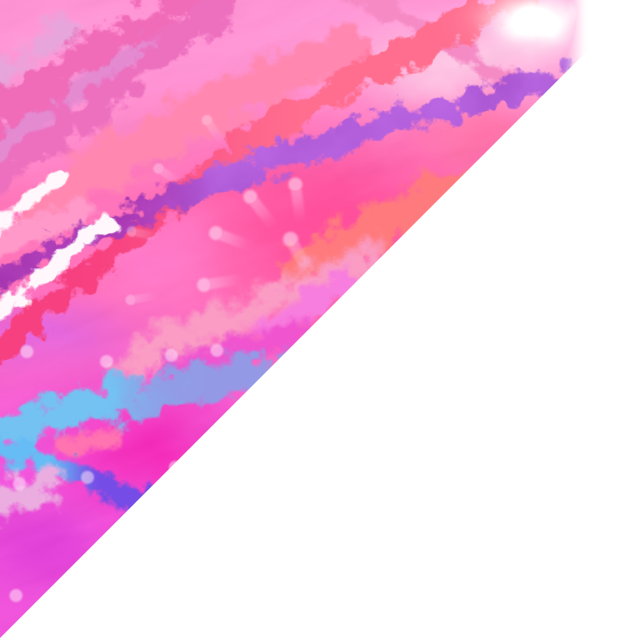
Give the GLSL for this background, as a three.js fragment shader.

```glsl
// Painted pink and violet brush strokes with light specks, cut by a white diagonal.
varying vec2 vUv;

float hash(vec2 p) {
  return fract(sin(dot(p, vec2(127.1, 311.7))) * 43758.5);
}

float noise(vec2 p) {
  vec2 i = floor(p), f = fract(p);
  f = f * f * (3.0 - 2.0 * f);
  float low = mix(hash(i), hash(i + vec2(1.0, 0.0)), f.x);
  float high = mix(hash(i + vec2(0.0, 1.0)), hash(i + 1.0), f.x);
  return mix(low, high, f.y);
}

float fbm(vec2 p) {
  float sum = 0.0, amp = 0.53;
  for (int i = 0; i < 4; i++) {
    sum += amp * noise(p);
    p = p * 2.03 + 7.1;
    amp *= 0.5;
  }
  return sum;
}

float blob(vec2 p, vec2 center, vec2 radius) {
  vec2 d = (p - center) / radius;
  return exp(-dot(d, d));
}

// Mask of a bowed stroke from a to b; grain frays its edge.
float stroke(vec2 p, vec2 a, vec2 b, float bow, float width, float soft, float grain) {
  float len = length(b - a);
  vec2 dir = (b - a) / len;
  vec2 q = vec2(dot(p - a, dir), dot(p - a, vec2(-dir.y, dir.x)));
  float t = clamp(q.x / len, 0.0, 1.0);
  float d = length(vec2(q.x - t * len, q.y - bow * 4.0 * t * (1.0 - t)));
  return 1.0 - smoothstep(-soft, soft, d - width + grain * min(width, 0.025) * 1.5);
}

// Soft speck with a fading tail that points to the burst center.
float comet(vec2 p, vec2 head, vec2 center, float size) {
  vec2 dir = normalize(center - head);
  vec2 q = vec2(dot(p - head, dir), dot(p - head, vec2(-dir.y, dir.x)));
  float core = 1.0 - smoothstep(size * 0.6, size * 1.2, length(q));
  float tail = (1.0 - smoothstep(size * 0.4, size, abs(q.y))) * step(0.0, q.x);
  return max(core * 0.55, tail * 0.35 * (1.0 - smoothstep(0.0, size * 5.5, q.x)));
}

// Broad color fields under the strokes.
vec3 wash(vec2 p) {
  vec3 c = mix(vec3(0.95, 0.34, 0.87), vec3(1.0, 0.45, 0.72), smoothstep(0.25, 0.6, p.y));
  c = mix(c, vec3(1.0, 0.58, 0.83), smoothstep(0.62, 0.86, p.y - p.x * 0.12));
  c = mix(c, vec3(1.0, 0.31, 0.61), blob(p, vec2(0.51, 0.65), vec2(0.2, 0.12)));
  c = mix(c, vec3(1.0, 0.45, 0.66), blob(p, vec2(0.75, 0.79), vec2(0.09, 0.06)));
  c = mix(c, vec3(1.0, 0.48, 0.79), blob(p, vec2(0.24, 0.59), vec2(0.09, 0.08)));
  c = mix(c, vec3(0.89, 0.4, 0.86), blob(p, vec2(0.06, 0.47), vec2(0.12, 0.045)));
  c = mix(c, vec3(0.96, 0.18, 0.73), blob(p, vec2(0.24, 0.29), vec2(0.12, 0.08)));
  c = mix(c, vec3(0.88, 0.25, 0.84), blob(p, vec2(0.07, 0.14), vec2(0.12, 0.06)));
  return mix(c, vec3(1.0, 0.78, 0.9), blob(p, vec2(0.71, 0.9), vec2(0.16, 0.055)));
}

void main() {
  vec2 p = vUv;
  float grain = fbm(p * 42.0) * 2.0 - 1.0;
  float cloud = fbm(p * 13.0) - 0.5;
  vec3 c = wash(p + 0.05 * cloud);
  c += 0.05 * (fbm(vec2(p.x + p.y, p.y - p.x * 0.4) * vec2(6.0, 32.0)) - 0.5);

  // Faded strokes of the upper left
  c = mix(c, vec3(0.9, 0.65, 0.86), stroke(p, vec2(-0.02, 0.87), vec2(0.1, 0.95), 0.0, 0.02, 0.018, grain));
  c = mix(c, vec3(0.89, 0.54, 0.82), stroke(p, vec2(-0.02, 0.74), vec2(0.24, 0.93), 0.01, 0.032, 0.014, grain));
  c = mix(c, vec3(0.94, 0.42, 0.72), stroke(p, vec2(-0.01, 0.815), vec2(0.34, 1.01), 0.015, 0.025, 0.007, grain));
  c = mix(c, vec3(0.93, 0.44, 0.75), stroke(p, vec2(-0.01, 0.71), vec2(0.34, 0.99), 0.0, 0.024, 0.007, grain));
  c = mix(c, vec3(1.0, 0.53, 0.69), stroke(p, vec2(0.06, 0.67), vec2(0.55, 0.92), 0.02, 0.035, 0.014, grain));
  c = mix(c, vec3(1.0, 0.6, 0.79), stroke(p, vec2(-0.01, 0.615), vec2(0.14, 0.67), 0.0, 0.02, 0.01, grain));
  c = mix(c, vec3(0.96, 0.54, 0.77), stroke(p, vec2(0.55, 1.01), vec2(0.81, 0.86), 0.008, 0.014, 0.006, grain));

  // Crossing red and violet strokes
  vec3 red = mix(vec3(0.97, 0.25, 0.5), vec3(1.0, 0.43, 0.56), smoothstep(0.1, 0.5, p.x));
  c = mix(c, red, stroke(p, vec2(-0.01, 0.44), vec2(0.82, 1.01), 0.047, 0.021, 0.005, grain));
  vec3 violet = mix(vec3(0.68, 0.24, 0.72), vec3(0.7, 0.37, 0.86), smoothstep(0.2, 0.36, p.x));
  c = mix(c, violet + 0.12 * cloud, stroke(p, vec2(-0.01, 0.56), vec2(0.88, 0.873), 0.032, 0.02, 0.005, grain));

  // Orange, rose and orchid clouds beside the diagonal
  c = mix(c, vec3(1.0, 0.48, 0.49), stroke(p, vec2(0.47, 0.58), vec2(0.71, 0.7), 0.0, 0.032, 0.012, grain));
  c = mix(c, vec3(0.98, 0.61, 0.77), stroke(p, vec2(0.22, 0.43), vec2(0.57, 0.58), 0.008, 0.03, 0.018, grain));
  c = mix(c, vec3(0.97, 0.49, 0.87), stroke(p, vec2(0.42, 0.485), vec2(0.54, 0.55), 0.0, 0.024, 0.012, grain));
  c = mix(c, vec3(0.94, 0.33, 0.81), stroke(p, vec2(0.27, 0.415), vec2(0.47, 0.48), 0.0, 0.022, 0.015, grain));

  // Blue ribbons of the lower left
  vec3 sky = mix(vec3(0.45, 0.76, 0.95), vec3(0.58, 0.6, 0.9), smoothstep(0.12, 0.28, p.x + 0.2 * cloud));
  c = mix(c, sky, stroke(p, vec2(-0.01, 0.325), vec2(0.43, 0.415), 0.01, 0.029, 0.01, grain));
  c = mix(c, vec3(1.0, 0.45, 0.69), stroke(p, vec2(0.1, 0.3), vec2(0.16, 0.315), 0.0, 0.017, 0.01, grain));
  vec3 indigo = mix(vec3(0.4, 0.74, 0.96), vec3(0.46, 0.3, 0.9), smoothstep(0.07, 0.16, p.x));
  c = mix(c, indigo, stroke(p, vec2(-0.01, 0.3), vec2(0.23, 0.213), 0.006, 0.018, 0.007, grain));
  c = mix(c, vec3(0.92, 0.68, 0.88), stroke(p, vec2(-0.01, 0.215), vec2(0.08, 0.245), 0.0, 0.022, 0.012, grain));

  // White brush marks
  float marks = max(stroke(p, vec2(-0.01, 0.645), vec2(0.095, 0.728), 0.0, 0.012, 0.004, grain),
                    stroke(p, vec2(-0.01, 0.505), vec2(0.165, 0.655), 0.0, 0.014, 0.004, grain));
  c = mix(c, vec3(1.0, 0.97, 0.99), marks);

  // Two rings of specks around the burst, then a jittered grid below
  vec2 burst = vec2(0.48, 0.58);
  float light = comet(p, burst + vec2(-0.026, 0.046), burst, 0.013);
  for (int i = 0; i < 4; i++) {
    float k = float(i);
    float inner = radians(98.0 + 30.3 * k), outer = radians(124.0 + 22.0 * k);
    light = max(light, comet(p, burst + (0.133 + 0.01 * k) * vec2(cos(inner), sin(inner)), burst, 0.012));
    light = max(light, 0.7 * comet(p, burst + 0.28 * vec2(cos(outer), sin(outer)), burst, 0.009));
  }
  vec2 cell = floor(p * 10.0);
  vec2 jitter = 0.25 + 0.5 * vec2(hash(cell), hash(cell + 31.7));
  float speck = 1.0 - smoothstep(0.07, 0.13, length(fract(p * 10.0) - jitter));
  light = max(light, 0.55 * speck * step(0.4, hash(cell + 5.3)) * step(p.y, 0.5));
  c = mix(c, vec3(1.0, 0.88, 0.97), light);

  // White corner glow and the diagonal cut
  float glow = 1.4 * blob(p + 0.04 * cloud, vec2(0.84, 0.967), vec2(0.065, 0.045));
  c = mix(c, vec3(1.0), min(max(glow, smoothstep(0.87, 0.92, p.x)), 1.0));
  float inside = smoothstep(-0.0015, 0.0015, p.y - p.x - 0.003);
  gl_FragColor = vec4(mix(vec3(1.0), c, inside), 1.0);
}
```
